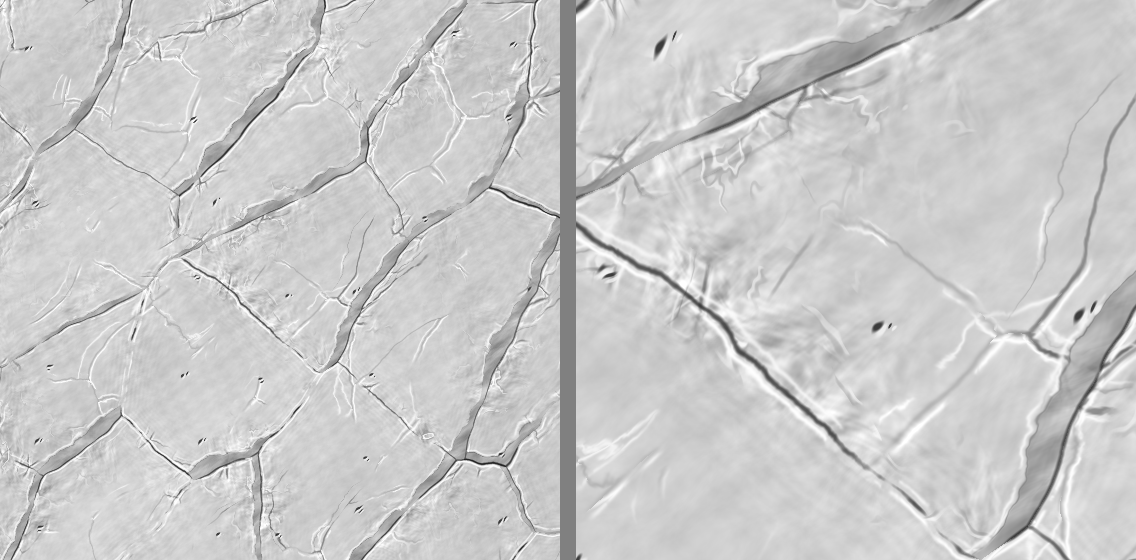
Left: the whole. Right: its middle third, enlarged.
Write a Shadertoy shader that draws this texture.

```glsl
// Pale cracked stone: slanted, stretched Voronoi slabs with shaded seams,
// bright chipped rims, broken inner ridges and small dark pits.
// Layered sines give the mottling, the ragged seams and the crumbs.

vec2 hash2(vec2 p) {
    vec3 h = fract(p.xyx * vec3(0.1031, 0.1030, 0.0973));
    h += dot(h, h.yzx + 33.33);
    return fract((h.xx + h.yz) * h.zy);
}

float square(float x) { return x * x; }

// Layered, self-warping sines, roughly -0.8 to 0.8
float waves(vec2 p) {
    float sum = 0.0, amp = 0.5;
    for (int i = 0; i < 5; i++) {
        p = mat2(1.2, 1.5, -1.5, 1.2) * p + 0.6 * sin(p.yx + float(i) * 1.7);
        sum += amp * sin(p.x) * cos(p.y);
        amp *= 0.55;
    }
    return sum;
}

vec2 site(vec2 cell) { return cell + 0.5 + 0.9 * (hash2(cell + 17.0) - 0.5); }

// Seams between slabs: x = grey band, y = dark line, z = bright rim, w = distance
vec4 seams(vec2 p, float scale) {
    vec2 along = vec2(0.6, 0.8), across = vec2(-0.8, 0.6);
    vec2 stretch = scale * vec2(2.7, 4.7);
    vec2 q = vec2(dot(p, along), dot(p, across)) * stretch;

    // Nearest slab centre
    vec2 home = floor(q);
    float nearest = 9.0;
    for (int j = -1; j <= 1; j++)
    for (int i = -1; i <= 1; i++) {
        vec2 cell = floor(q) + vec2(i, j);
        float d = distance(q, site(cell));
        if (d < nearest) { nearest = d; home = cell; }
    }

    // Every border of that slab, measured in canvas units
    vec4 seam = vec4(0.0, 0.0, 0.0, 1.0);
    float lip = 0.0, wobble = waves(p * 9.0 + 4.0), chips = waves(p * 34.0);
    for (int j = -2; j <= 2; j++)
    for (int i = -2; i <= 2; i++) {
        if (i == 0 && j == 0) continue;
        vec2 other = home + vec2(i, j);
        vec2 a = site(home), b = site(other), n = normalize(b - a);
        vec2 slope = n.x * stretch.x * along + n.y * stretch.y * across;
        float d = dot(0.5 * (a + b) - q, n) / length(slope);
        float side = dot(normalize(slope), vec2(0.75, -0.66));
        vec2 key = hash2(home + other + 5.0);

        float width = 0.016 * max(side, 0.0) * smoothstep(0.1, 0.7, key.x) * (1.0 + 1.1 * wobble + 0.3 * chips);
        float strength = mix(0.45, 1.0, key.y) * smoothstep(-0.35, 0.25, wobble + 0.7 * chips + 0.35 * key.x);
        float band = smoothstep(0.002, 0.005, width) * (1.0 - smoothstep(width - 0.0012, width + 0.0008, d));
        float line = strength * (1.0 - smoothstep(0.0002, 0.0012 + 0.0016 * strength, d));
        lip = max(lip, 0.6 * strength * smoothstep(0.004, 0.008, width) * exp(-square((d - width) / 0.001)));
        float rim = (side < 0.0 ? 1.0 : 0.75) * exp(-square((d - width - 0.0042) / 0.0016));
        rim *= smoothstep(0.2, 0.55, key.y + 0.4 * wobble + 0.8 * chips);
        seam = vec4(max(seam.xyz, vec3(band, line, rim)), min(seam.w, d));
    }
    seam.y = max(seam.y, lip * (1.0 - seam.x));
    return seam;
}

// Slanted pits of mixed size, some in pairs: x = dark hollow, y = bright lip
vec2 pits(vec2 p) {
    vec2 cell = floor(p * 7.0), h = hash2(cell * 7.3 + 71.0), k = hash2(cell * 5.7 + 143.0);
    vec2 v = (fract(p * 7.0) - 0.5 - 0.5 * (h - 0.5)) / 7.0;
    float angle = 0.3 + 0.9 * k.y, c = cos(angle), s = sin(angle);
    v = mat2(c, -s, s, c) * v + 0.0006 * sin(v.yx * 500.0);
    vec2 pit = vec2(0.0);
    for (int i = 0; i < 2; i++) {
        vec2 size = vec2(0.005 + 0.008 * h.y, 0.0021) * (1.0 - float(i) * (0.2 + 0.5 * h.x));
        vec2 u = v - float(i) * vec2(0.016 * k.y - 0.006, -0.006);
        u.y += 0.12 * u.x * sin(u.x * 120.0);
        pit.x = max(pit.x, 1.0 - smoothstep(0.4, 1.15, length(u / size)));
        pit.y = max(pit.y, 1.0 - smoothstep(0.5, 1.2, length((u + vec2(0.0, 0.003)) / size)));
    }
    return pit * step(k.x, 0.5);
}

void mainImage(out vec4 fragColor, in vec2 fragCoord) {
    vec2 uv = fragCoord / iResolution.y;
    float fine = waves(uv * 38.0 + 6.0);
    vec2 bent = uv + 0.026 * vec2(waves(uv * 4.0), waves(uv * 4.0 + 9.0)) + 0.002 * fine;
    vec4 seam = seams(bent + 3.0, 1.0);
    vec4 ridge = seams(bent + 0.02 * sin(uv.yx * 23.0) + 0.004 * fine + 8.0, 1.8);
    vec4 sliver = seams(bent + 0.003 * fine + 1.0, 4.5);

    // Soft mottling, drawn out along the slabs, with a fine streaky grain
    vec2 grain = vec2(dot(uv, vec2(0.8, 0.6)), dot(uv, vec2(-0.6, 0.8)));
    float beside = exp(-seam.w * 38.0);
    float tone = 0.803 + 0.045 * waves(grain * vec2(2.0, 4.5) + 2.0);
    tone += 0.03 * waves(grain * vec2(16.0, 45.0));
    tone += (0.03 + 0.06 * beside) * waves(grain * vec2(70.0, 110.0) + 3.0);

    // Fine ripples that follow the seams
    tone += 0.02 * sin(seam.w * 800.0) * exp(-seam.w * 28.0);

    // Broken inner ridges and hairlines
    float broken = smoothstep(0.02, 0.18, waves(uv * 5.0 + 31.0));
    tone += 0.025 * broken * exp(-ridge.w * 40.0);
    tone = mix(tone, 0.6, 0.5 * broken * exp(-square(ridge.w / 0.0018)));
    tone = mix(tone, 1.0, 0.95 * broken * ridge.z);
    tone = mix(tone, 0.3, 0.7 * ridge.y * smoothstep(0.2, 0.4, waves(uv * 4.0 + 77.0)));

    // Embossed crumbs, bright shards and slivers in patches beside the seams
    float patches = smoothstep(0.05, 0.3, waves(uv * 6.0 + 53.0));
    float crumbs = patches * exp(-seam.w * 22.0);
    tone += 0.5 * crumbs * (waves(uv * 32.0) - waves(uv * 32.0 + vec2(0.12, -0.12)));
    float curl = waves(uv * 15.0 + 12.0), worn = smoothstep(-0.1, 0.2, fine);
    tone = mix(tone, 0.55, 0.6 * crumbs * worn * (1.0 - smoothstep(0.01, 0.05, abs(curl - 0.08))));
    tone = mix(tone, 1.0, 0.9 * crumbs * worn * (1.0 - smoothstep(0.015, 0.05, abs(curl))));
    float splinter = (1.0 - smoothstep(0.012, 0.028, seam.w)) * smoothstep(0.0, 0.15, waves(uv * 7.0 + 90.0));
    tone = mix(tone, 1.0, 0.8 * splinter * sliver.z);
    tone = mix(tone, 0.35, 0.75 * splinter * sliver.y);

    // Seams: streaked grey band, bright rim, dark line
    tone = mix(tone, 0.65 + 0.2 * waves(grain * vec2(25.0, 70.0)), 0.9 * seam.x);
    tone = mix(tone, 1.0, 0.95 * seam.z * (1.0 - seam.x));
    tone = mix(tone, 0.14, seam.y);

    vec2 pit = pits(uv) * smoothstep(0.008, 0.014, seam.w);
    tone = mix(tone, 0.97, 0.75 * pit.y);
    tone = mix(tone, 0.17, 0.9 * pit.x);
    fragColor = vec4(vec3(clamp(tone, 0.0, 1.0)), 1.0);
}
```
